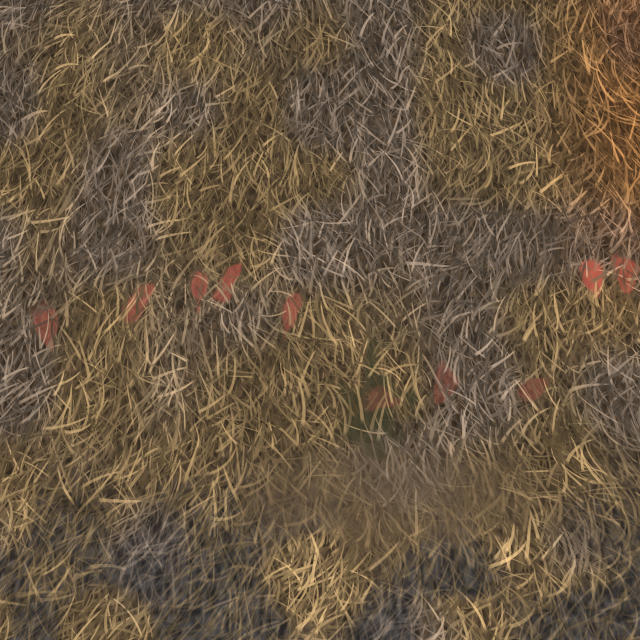
Reproduce this texture procedurally as a three.js fragment shader.

```glsl
// Dry trampled grass seen at a slant: many layers of thin bent blades, one per
// jittered grid cell, are painted from dark and small to pale and large over soil.
// A few red leaves and a dark green weed lie beneath the uppermost blades.
varying vec2 vUv;

float hash(vec2 p) {
  vec3 q = fract(vec3(p.xyx) * 0.1031);
  q += dot(q, q.yzx + 33.33);
  return fract((q.x + q.y) * q.z);
}

vec2 hash2(vec2 p) {
  vec3 q = fract(vec3(p.xyx) * vec3(0.1031, 0.103, 0.0973));
  q += dot(q, q.yzx + 33.33);
  return fract((q.xx + q.yz) * q.zy);
}

float noise(vec2 p) {
  vec2 i = floor(p), f = fract(p);
  f = f * f * (3.0 - 2.0 * f);
  return mix(mix(hash(i), hash(i + vec2(1, 0)), f.x),
             mix(hash(i + vec2(0, 1)), hash(i + vec2(1, 1)), f.x), f.y);
}

// Coverage of a tapered blade, bent into a parabola around its centre
float blade(vec2 d, float angle, float halfLength, float bend, float width, float soft) {
  vec2 dir = vec2(sin(angle), cos(angle));
  float along = dot(d, dir) / halfLength;
  float across = dot(d, vec2(dir.y, -dir.x)) + bend * (along * along - 0.4);
  float w = width * (1.0 - 0.4 * along);
  return (1.0 - smoothstep(w - soft, w + soft, abs(across)))
       * (1.0 - smoothstep(0.7, 1.0, abs(along)));
}

// Dark weed and scattered red leaves with ragged outlines
vec3 addLeaves(vec3 col, vec2 uv) {
  float ragged = noise(uv * 45.0) - 0.5;
  float weed = length((uv - vec2(0.59, 0.36)) * vec2(1.0, 0.6)) + 0.06 * ragged;
  col = mix(col, vec3(0.23, 0.23, 0.16), 0.75 * (1.0 - smoothstep(0.025, 0.06, weed)));
  for (int i = 0; i < 10; i++) {
    float n = float(i);
    vec2 r = hash2(vec2(n, 7.3));
    vec2 d = uv - vec2(fract(0.93 + 0.381 * n), 0.34 + 0.24 * r.x);
    float a = 2.2 + 3.0 * r.y;
    d = vec2(d.x * cos(a) - d.y * sin(a), d.x * sin(a) + d.y * cos(a));
    float shape = length(d / vec2(0.036, 0.017 + 0.25 * d.x)) + 0.7 * ragged;
    float opacity = i == 0 ? 0.95 : 0.4 + 0.4 * r.x;
    vec3 red = mix(vec3(0.5, 0.28, 0.23), vec3(0.74, 0.38, 0.32), opacity - 0.2 + ragged * 0.4);
    col = mix(col, red, opacity * (1.0 - smoothstep(0.75, 1.05, shape)));
  }
  return col;
}

void main() {
  vec2 uv = vUv;

  // Perspective: features shrink and converge towards the top
  float shrink = 1.0 + 0.5 * uv.y;
  vec2 ground = vec2((uv.x - 0.5) * shrink, uv.y + 0.25 * uv.y * uv.y) + 3.0;

  // Slow fields: lean of the tufts, yellowness, brightness, bare soil
  float near = 1.0 - smoothstep(0.08, 0.36, uv.y);
  float lean = 1.3 * (noise(ground * 4.0) - 0.5);
  float yellow = smoothstep(0.35, 0.8, noise(ground * 7.0 + 9.0) + 0.3 * near);
  float tuft = 0.6 * noise(ground * vec2(11.0, 8.0)) + 0.4 * noise(ground * 23.0);
  float soil = near * smoothstep(0.5, 0.72, noise(ground * 9.0 + 4.0));
  vec3 straw = mix(vec3(0.60, 0.525, 0.455), vec3(0.65, 0.54, 0.375), yellow);
  straw *= 0.82 + 0.36 * tuft + 0.1 * near;

  float speckle = noise(ground * vec2(150.0, 90.0));
  vec3 col = mix(vec3(0.29, 0.235, 0.175), vec3(0.22, 0.21, 0.21), soil);
  col *= 0.65 + 0.7 * speckle;

  // Blades, from the deepest layer to the topmost
  for (int layer = 0; layer < 20; layer++) {
    float height = float(layer) / 19.0;
    float freq = mix(34.0, 18.0, height);
    float soft = 0.0012 * freq * shrink;
    vec2 p = ground * freq + 17.0 * float(layer);
    vec2 cell = floor(p);
    if (layer == 15) col = addLeaves(col, uv);
    for (int y = -1; y <= 1; y++) {
      for (int x = -1; x <= 1; x++) {
        vec2 id = cell + vec2(x, y);
        vec2 a = hash2(id + 0.5);
        vec2 b = hash2(id + 91.7);
        vec2 c = hash2(id + 47.3);
        float angle = lean + 1.5 * (b.x + c.y - 1.0);
        float cover = blade(p - id - a, angle, 0.45 + 0.45 * b.y, 0.3 * (c.x - 0.5),
                            0.022 + 0.028 * c.y, soft);
        float light = mix(0.5, 1.25, pow(fract(b.x * 7.0 + c.x), 1.5));
        light *= mix(0.65, 1.08, height);
        col = mix(col, straw * light, cover * 0.78 * (1.0 - 0.7 * soil));
      }
    }
  }

  // Flattened, blurred patch of brown litter
  float litter = length((uv - vec2(0.6, 0.22)) / vec2(0.27, 0.1)) + 0.6 * (tuft - 0.5);
  vec3 brown = vec3(0.41, 0.34, 0.26) * (0.85 + 0.3 * tuft);
  col = mix(col, brown, 0.55 * (1.0 - smoothstep(0.4, 1.1, litter)));

  // Warm light at the upper right, dimmer distance, fine grain
  float warm = smoothstep(0.8, 1.0, uv.x) * smoothstep(0.4, 0.8, uv.y);
  col *= mix(vec3(1.0), vec3(1.2, 1.02, 0.88), warm);
  col *= mix(1.06, 0.94, uv.y) * (0.95 + 0.1 * speckle);
  gl_FragColor = vec4(col, 1.0);
}
```
